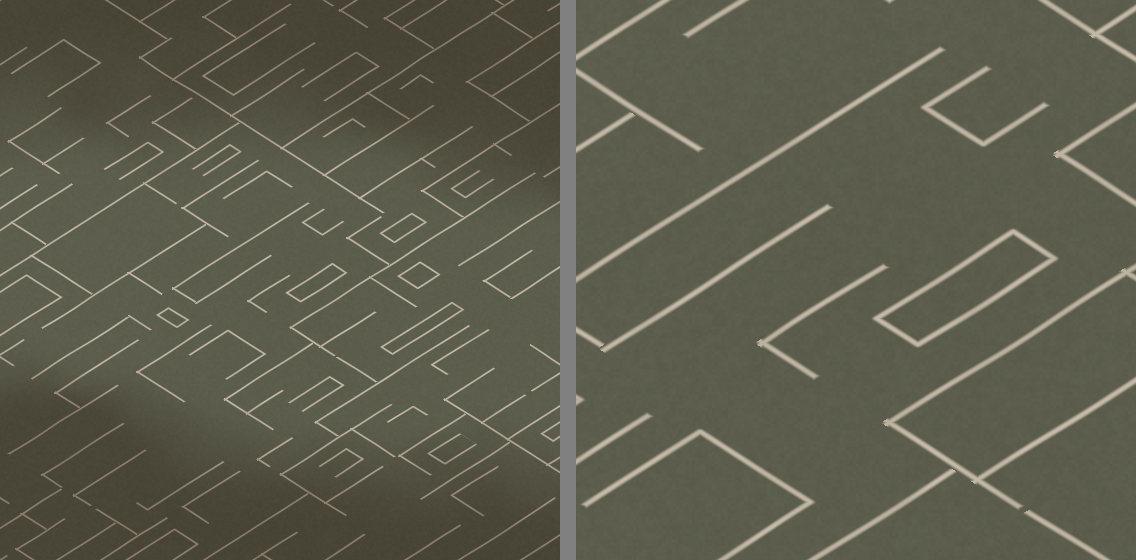
Left, the full canvas; right, a detail of the centre.
This pattern is drawn by a three.js fragment shader. Its source:

```glsl
// Thin pale lines on a slanted two-axis grid, like an isometric maze, over a
// soft olive band fading to brown. A random binary split of the slanted plane
// gives the cells; each draws two of its sides and sometimes an inner bracket.
varying vec2 vUv;

const vec3 BROWN = vec3(0.283, 0.267, 0.212);
const vec3 OLIVE = vec3(0.362, 0.368, 0.302);
const vec3 LINE_DIM = vec3(0.56, 0.50, 0.44);
const vec3 LINE_LIT = vec3(0.79, 0.74, 0.67);
const vec2 AXIS = vec2(0.843, 0.537);     // cosine and sine of the line slope
const vec2 ROOT_LOW = vec2(-0.06, -0.99); // slanted area covering the canvas
const float ROOT_SIZE = 1.65;
const float CELL_LIMIT = 0.10;            // usual widest cell
const float OPEN_LIMIT = 0.17;            // widest cell of the open ones
const float STRETCH = 2.4;                // cell length over width
const float HALF_LINE = 0.0015;
const float SOFT = 0.0012;
const float INNER_GAP = 0.03;
const float WOBBLE = 0.0022;

float hash(vec2 p) {
  vec3 q = fract(vec3(p.xyx) * 0.1031);
  q += dot(q, q.yzx + 33.33);
  return fract((q.x + q.y) * q.z);
}

float noise(vec2 p) {
  vec2 i = floor(p), f = fract(p);
  f = f * f * (3.0 - 2.0 * f);
  return mix(mix(hash(i), hash(i + vec2(1.0, 0.0)), f.x),
             mix(hash(i + vec2(0.0, 1.0)), hash(i + 1.0), f.x), f.y);
}

float cloud(vec2 p) {
  return noise(p) * 0.55 + noise(p * 2.1 + 7.3) * 0.3 + noise(p * 4.3 + 19.1) * 0.15;
}

// Share of a side that is drawn: none, a part or all of it
float drawnShare(float id, float salt, float chance) {
  if (hash(vec2(id, salt)) > chance) return -1.0;
  float h = hash(vec2(id, salt + 1.0));
  return h < 0.62 ? 1.0 : mix(0.4, 0.9, (h - 0.62) / 0.38);
}

// Outline of a box, cut open into a loop, a U or an L
float bracket(vec2 p, vec2 halfSize, float id) {
  vec2 turn = vec2(hash(vec2(id, 31.0)), hash(vec2(id, 32.0)));
  p *= sign(turn - 0.5);
  vec2 q = abs(p) - halfSize;
  float d = abs(length(max(q, 0.0)) + min(max(q.x, q.y), 0.0));
  float kind = hash(vec2(id, 33.0));
  if (kind > 0.3) d = max(d, p.x - halfSize.x * mix(0.2, 0.9, turn.y));
  if (kind > 0.65) d = max(d, p.y - halfSize.y * 0.6);
  return d;
}

// Distance to the nearest line of the maze, in slanted coordinates
float maze(vec2 p) {
  vec2 low = ROOT_LOW, high = ROOT_LOW + ROOT_SIZE, size = high - low;
  float id = 1.0;
  for (int i = 0; i < 13; i++) {
    size = high - low;
    float limit = hash(vec2(id, 3.0)) < 0.25 ? OPEN_LIMIT : CELL_LIMIT;
    if (max(size.x / STRETCH, size.y) < limit) break;
    vec2 cut = low + size * mix(0.31, 0.69, hash(vec2(id, 5.0)));
    bool across = size.x / STRETCH > size.y;
    bool upper = across ? p.x > cut.x : p.y > cut.y;
    if (across) {
      if (upper) low.x = cut.x; else high.x = cut.x;
    } else {
      if (upper) low.y = cut.y; else high.y = cut.y;
    }
    id = id * 2.0 + (upper ? 1.0 : 0.0);
  }
  size = high - low;

  // The two sides owned by the cell, set just inside its border
  vec2 q = p - low;
  vec2 share = vec2(drawnShare(id, 11.0, 0.9), drawnShare(id, 15.0, 0.74));
  vec2 edge = abs(q - 2.0 * HALF_LINE);
  float d = max(edge.y, q.x - size.x * share.x);
  d = min(d, max(edge.x, q.y - size.y * share.y));

  // Brackets nested in the roomier cells
  vec2 inner = size * 0.5 - INNER_GAP;
  inner.x *= mix(0.5, 1.0, hash(vec2(id, 21.0)));
  if (min(inner.x, inner.y) > 0.01 && hash(vec2(id, 23.0)) < 0.8)
    d = min(d, bracket(q - size * 0.5, inner, id));
  return d * 2.0 * AXIS.x * AXIS.y;
}

void main() {
  // Olive band with a cloudy edge, fine leathery grain
  float drift = cloud(vUv * vec2(2.6, 3.4) + 4.7) - 0.5;
  float height = vUv.y - 0.49 + 0.12 * (vUv.x - 0.5);
  float glow = 1.0 - smoothstep(0.5, 1.25, abs(height) / 0.33 + drift * 1.1);
  float grain = noise(vUv * 230.0) + hash(floor(vUv * 512.0)) - 1.0;
  vec3 color = mix(BROWN, OLIVE, glow) + grain * 0.013 + drift * 0.02;

  // Slightly unsteady lines, paler where the band is bright
  vec2 shake = vec2(noise(vUv * 17.0), noise(vUv * 17.0 + 41.0)) - 0.5;
  vec2 s = (vUv + shake * WOBBLE) / AXIS;
  float d = maze(0.5 * vec2(s.x + s.y, s.x - s.y));
  float ink = 1.0 - smoothstep(HALF_LINE - SOFT, HALF_LINE + SOFT, d);
  float wear = 0.84 + 0.16 * noise(vUv * 40.0 + 3.0);
  color = mix(color, mix(LINE_DIM, LINE_LIT, glow), ink * wear);
  gl_FragColor = vec4(color, 1.0);
}
```
